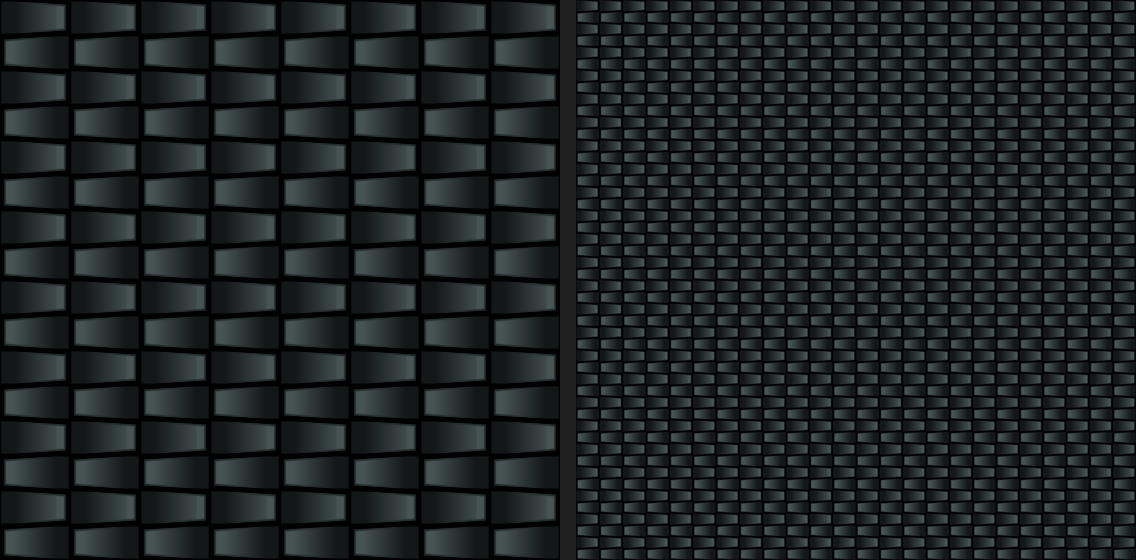
Left: one tile. Right: repeated 3 by 3.
A WebGL 2 fragment shader for this pattern:

```glsl
#version 300 es
precision highp float;

uniform vec2 u_resolution;
out vec4 fragColor;

const vec2 REPEATS = vec2(8.0, 16.0);
const float CELL_ASPECT = 2.0;
const vec3 GAP_COLOR = vec3(0.002, 0.003, 0.003);
const vec3 DARK_FACE = vec3(0.078, 0.090, 0.092);
const vec3 BRIGHT_FACE = vec3(0.275, 0.330, 0.325);
const vec3 BEVEL_COLOR = vec3(0.105, 0.140, 0.135);

float ramp(float start, float end, float x) {
  return clamp((x - start) / (end - start), 0.0, 1.0);
}

// Inset from the outline of a block that narrows toward its bright end.
float blockInset(vec2 p, float taper) {
  float halfHeight = mix(0.458, 0.372, taper);
  float sideInset = min(p.x - 0.040, 1.890 - p.x);
  return min(sideInset, halfHeight - abs(p.y - 0.5));
}

// Flat dark end, linear gradient, then a flat end strip.
vec3 faceColor(float x, float stripContrast, float blur) {
  float shade = ramp(0.42, 1.62, x) * (1.0 - stripContrast);
  shade += stripContrast * smoothstep(1.62 - blur, 1.62 + blur, x);
  return mix(DARK_FACE, BRIGHT_FACE, shade);
}

vec3 shadeBlock(vec2 p, float stripContrast, float pixel) {
  float taper = ramp(0.42, 1.89, p.x);
  float inset = blockInset(p, taper);
  vec3 face = faceColor(p.x, stripContrast, pixel);

  // The bevel widens along with the taper.
  float bevelWidth = mix(0.004, 0.058, sqrt(taper));
  float softness = max(pixel, bevelWidth * 0.5);
  vec3 bevel = mix(face, min(face, BEVEL_COLOR), taper);
  vec3 surface = mix(bevel, face, smoothstep(bevelWidth * 0.4, bevelWidth + pixel, inset));
  float coverage = smoothstep(-softness * 0.5, softness * 0.5, inset);
  return mix(GAP_COLOR, surface, coverage);
}

void main() {
  vec2 grid = gl_FragCoord.xy / u_resolution * REPEATS;
  vec2 cell = fract(grid);
  float facesRight = mod(floor(grid.y), 2.0);

  // Alternate rows are mirrored.
  cell.x = mix(1.0 - cell.x, cell.x, facesRight);
  vec2 p = cell * vec2(CELL_ASPECT, 1.0);
  float pixel = max(CELL_ASPECT * REPEATS.x / u_resolution.x, REPEATS.y / u_resolution.y);
  float stripContrast = mix(0.02, 0.14, facesRight);

  fragColor = vec4(shadeBlock(p, stripContrast, pixel), 1.0);
}
```
